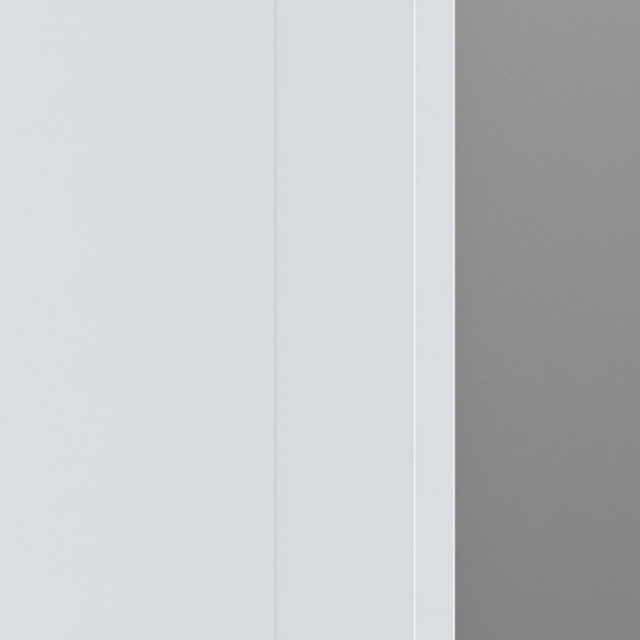
Reproduce this background procedurally as a WebGL 2 fragment shader.

```glsl
#version 300 es
precision highp float;
// Pale vertical wall panels with a soft seam and bright trims beside a grey field.

uniform vec2 u_resolution;
out vec4 outColor;

// Positions across the canvas, 0 to 1
const float SEAM_X = 0.4297;
const float TRIM_X = 0.6478;
const float EDGE_X = 0.7110;

// Colours
const vec3 PANEL_COLOR = vec3(0.851, 0.860, 0.878);
const vec3 TRIM_COLOR  = vec3(0.945, 0.950, 0.960);
const vec3 GREY_TOP    = vec3(0.588, 0.592, 0.588);
const vec3 GREY_BOTTOM = vec3(0.515, 0.517, 0.515);

// Line and texture settings
const float LINE_WIDTH   = 0.0015;
const float SEAM_DEPTH   = 0.055;
const float SEAM_FALLOFF = 0.010;
const float GRAIN_CELLS  = 384.0;
const float PANEL_GRAIN  = 0.010;
const float GREY_GRAIN   = 0.016;

float hash(vec2 p) {
    vec3 q = fract(vec3(p.xyx) * 0.1031);
    q += dot(q, q.yzx + 33.33);
    return fract((q.x + q.y) * q.z);
}

float valueNoise(vec2 p) {
    vec2 cell = floor(p);
    vec2 f = fract(p);
    f = f * f * (3.0 - 2.0 * f);
    float low = mix(hash(cell), hash(cell + vec2(1.0, 0.0)), f.x);
    float high = mix(hash(cell + vec2(0.0, 1.0)), hash(cell + vec2(1.0)), f.x);
    return mix(low, high, f.y);
}

// Soft vertical line centred on x = 0
float softLine(float x, float width) {
    return exp(-x * x / (width * width));
}

vec3 panels(vec2 uv) {
    vec3 color = PANEL_COLOR;
    // Faint lift towards the left and the outer strip
    color += 0.006 * (1.0 - smoothstep(0.0, 0.3, uv.x));
    color += 0.006 * smoothstep(TRIM_X, TRIM_X + 0.01, uv.x);
    // Seam: thin crease with a shadow fading to its right
    float d = uv.x - SEAM_X;
    color -= SEAM_DEPTH * softLine(d, LINE_WIDTH);
    color -= 0.016 * step(0.0, d) * exp(-d / SEAM_FALLOFF);
    // Bright trim with a slight shade on its left
    color -= 0.014 * softLine(uv.x - TRIM_X + 0.004, 0.0025);
    color = mix(color, TRIM_COLOR, softLine(uv.x - TRIM_X, LINE_WIDTH));
    // Lit outer edge
    return mix(color, TRIM_COLOR, softLine(uv.x - EDGE_X + 0.0015, LINE_WIDTH));
}

vec3 greyField(vec2 uv) {
    vec3 color = mix(GREY_BOTTOM, GREY_TOP, uv.y);
    // Shade next to the panel edge
    return color - 0.018 * exp(-(uv.x - EDGE_X) / 0.035);
}

void main() {
    vec2 uv = gl_FragCoord.xy / u_resolution;
    float pixel = 1.0 / u_resolution.x;
    float greyMask = smoothstep(-pixel, pixel, uv.x - EDGE_X);
    vec3 color = mix(panels(uv), greyField(max(uv, vec2(EDGE_X, 0.0))), greyMask);

    // Fine grain and broad mottling
    float grain = valueNoise(uv * GRAIN_CELLS) - 0.5;
    float mottle = valueNoise(uv * 24.0) - 0.5;
    color += grain * mix(PANEL_GRAIN, GREY_GRAIN, greyMask) + 0.003 * mottle;

    outColor = vec4(clamp(color, 0.0, 1.0), 1.0);
}
```
